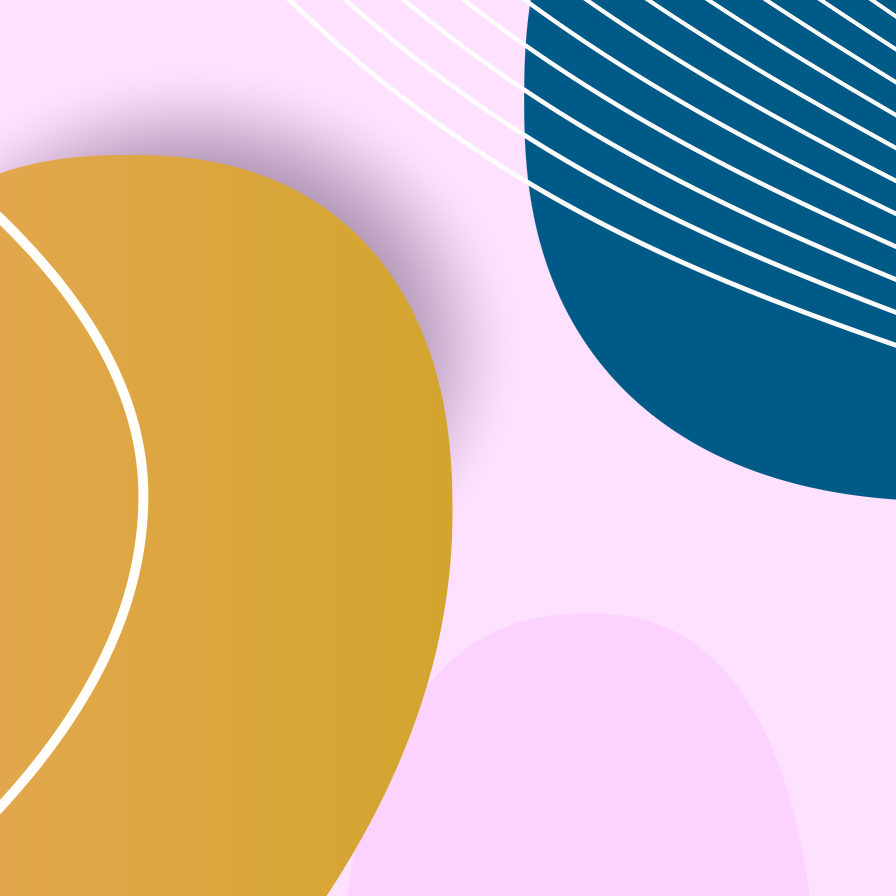
A Shadertoy shader for this background:

```glsl
// Antialiased coverage of the region where the signed distance is negative
float coverage(float dist) {
    return clamp(0.5 - dist * iResolution.y, 0.0, 1.0);
}

// Approximate signed distance to a superellipse
float superellipse(vec2 p, vec2 radii, float power) {
    vec2 q = pow(abs(p) / radii, vec2(power));
    return (pow(q.x + q.y, 1.0 / power) - 1.0) * min(radii.x, radii.y);
}

// Rounded shoulder above, parabolic taper below
float goldBlob(vec2 p) {
    p -= vec2(0.143, 0.427);
    return p.y > 0.0 ? superellipse(p, vec2(0.362, 0.400), 2.33)
                     : p.x - 0.362 + 0.771 * p.y * p.y;
}

// Lopsided hill, wider on its left side
float pinkHill(vec2 p) {
    p -= vec2(0.6576, -0.172);
    return superellipse(p, vec2(p.x > 0.0 ? 0.255 : 0.280, 0.487), 2.4);
}

// Thick stroke bent as two half parabolas
float whiteArc(vec2 p) {
    p -= vec2(0.160, 0.4466);
    float bend = p.y > 0.0 ? 1.667 : 1.325;
    float slope = 2.0 * bend * p.y;
    return abs(p.x + bend * p.y * p.y) / sqrt(1.0 + slope * slope) - 0.0055;
}

// Repeated curves that converge toward the right edge
float curveFan(vec2 p) {
    float d = 1.0 - p.x;
    float lowest = 0.3854 - d * (0.350 + d * (0.0722 + d * 0.3716));
    float spacing = 0.0367 + 0.0332 * d;
    float t = (lowest - (1.0 - p.y)) / spacing;
    float nearest = max(round(t), 0.0);
    float slope = 0.350 + d * (0.1444 + d * 1.115) + 0.0332 * nearest;
    slope -= 0.0664 * nearest;
    return abs(t - nearest) * spacing / sqrt(1.0 + slope * slope) - 0.0027;
}

void mainImage(out vec4 fragColor, in vec2 fragCoord) {
    vec2 p = fragCoord / iResolution.xy;

    // Pale backdrop and hill
    vec3 color = vec3(0.992, 0.882, 0.996);
    color = mix(color, vec3(0.988, 0.827, 0.996), coverage(pinkHill(p)));

    // Soft shadow behind the gold blob
    float shadowRadius = length((p - vec2(0.215, 0.609)) / vec2(0.286, 0.247));
    float shadow = 1.0 - smoothstep(0.7, 1.3, shadowRadius);
    color = mix(color, vec3(0.35, 0.25, 0.38), 0.48 * shadow);

    // Gold blob with a horizontal gradient
    vec3 gold = mix(vec3(0.886, 0.655, 0.300), vec3(0.827, 0.647, 0.180),
                    clamp(p.x / 0.5, 0.0, 1.0));
    color = mix(color, gold, coverage(goldBlob(p)));
    color = mix(color, vec3(1.0, 0.995, 0.985), coverage(whiteArc(p)));

    // Blue corner and its line fan
    float blueCorner = superellipse(p - vec2(1.081, 0.889), vec2(0.496, 0.449), 2.4);
    color = mix(color, vec3(0.0, 0.353, 0.533), coverage(blueCorner));
    color = mix(color, vec3(0.99), coverage(curveFan(p)));

    fragColor = vec4(color, 1.0);
}
```
